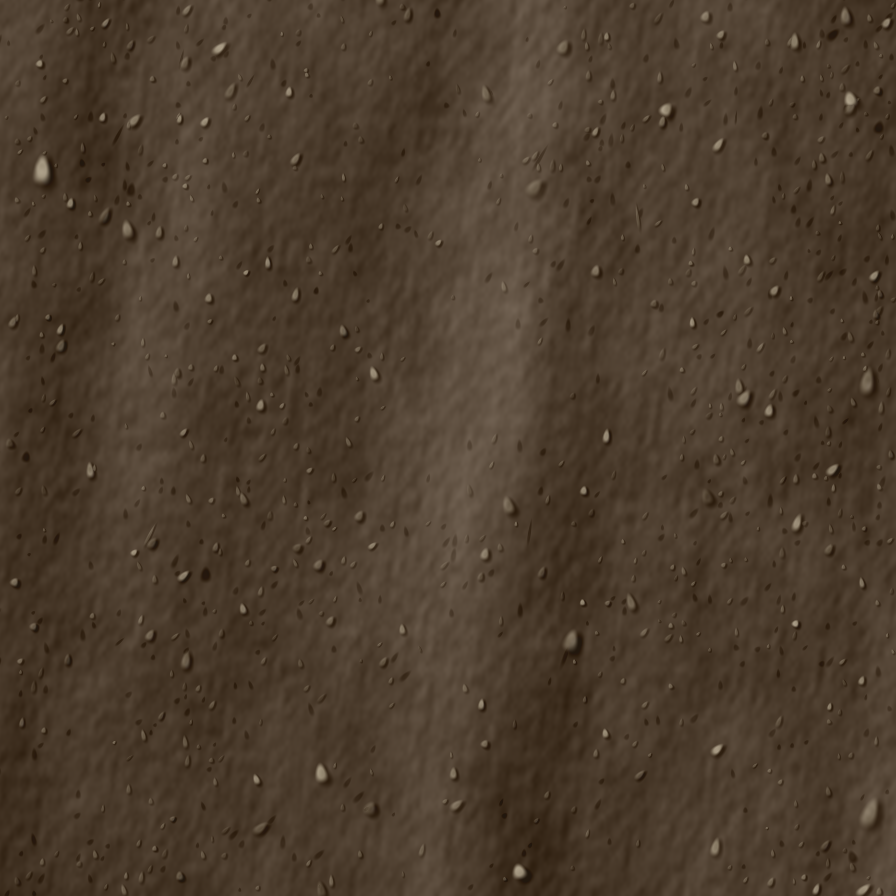
Write a three.js fragment shader that draws this texture.

```glsl
// Damp brown earth with soft slanted folds, fine grain and scattered pale pebbles.
#define SOIL vec3(0.303, 0.243, 0.183)
#define PEBBLE vec3(0.66, 0.61, 0.52)
#define SLANT 0.12
#define FOLD_DEPTH 0.10
#define RIDGE_DEPTH 0.042
#define MOTTLE 0.085
#define RELIEF 0.055
#define STREAKS 0.045
#define SHADOW 0.13

varying vec2 vUv;

float hash(vec2 p) {
  return fract(sin(dot(p, vec2(127.1, 311.7))) * 43758.5453);
}

float noise(vec2 p) {
  vec2 cell = floor(p);
  vec2 f = fract(p);
  f = f * f * (3.0 - 2.0 * f);
  float lower = mix(hash(cell), hash(cell + vec2(1.0, 0.0)), f.x);
  float upper = mix(hash(cell + vec2(0.0, 1.0)), hash(cell + vec2(1.0)), f.x);
  return mix(lower, upper, f.y);
}

float fbm(vec2 p) {
  float sum = 0.0;
  float weight = 0.5;
  for (int i = 0; i < 4; i++) {
    sum += weight * noise(p);
    p = p * 2.03 + 17.3;
    weight *= 0.55;
  }
  return sum / 1.01;
}

float bump(float x, float centre, float width) {
  float d = (x - centre) / width;
  return exp(-d * d);
}

vec2 turn(vec2 d, float angle) {
  float c = cos(angle);
  float s = sin(angle);
  return vec2(c * d.x - s * d.y, s * d.x + c * d.y);
}

// Teardrop blob: 1 inside, fading softly to 0 outside
float blob(vec2 q, vec2 radii) {
  q /= radii;
  q.x *= 1.0 + 0.3 * clamp(q.y, -1.5, 1.5);
  return 1.0 - smoothstep(0.45, 1.25, length(q));
}

// Scattered stones: x is the pale body, y the shade to the lower right
vec2 stones(vec2 p, float cells, float share, float size, float stretch, float pits) {
  vec2 homeCell = floor(p * cells);
  vec2 result = vec2(0.0);
  for (int j = -1; j <= 1; j++) {
    for (int i = -1; i <= 1; i++) {
      vec2 id = homeCell + vec2(float(i), float(j));
      vec2 key = id + cells * 1.37;
      vec2 centre = (id + 0.15 + 0.7 * vec2(hash(key), hash(key + 5.2))) / cells;
      float sides = smoothstep(0.0, 0.4, abs(centre.x - 0.52));
      float crowding = mix(0.5, 1.3, sides) * (0.3 + 1.4 * noise(centre * 9.0 + 3.0));
      float present = step(hash(key + 11.7), share * crowding);
      float angle = 0.25 + 1.3 * (hash(key + 23.1) - 0.5);
      float r = size * mix(0.55, 1.1, hash(key + 31.9));
      vec2 radii = r * vec2(0.75, mix(0.85, stretch, hash(key + 41.3)));
      vec2 d = p - centre;
      vec2 shadeShift = r * vec2(0.55, -0.45);
      float glow = mix(0.3, 1.0, hash(key + 53.7)) * step(pits, hash(key + 67.1));
      result.x = max(result.x, present * glow * blob(turn(d, angle), radii));
      result.y = max(result.y, present * blob(turn(d - shadeShift, angle), radii * 1.25));
    }
  }
  return result;
}

// Broad folds running up the slope, with one pale ridge between two hollows
float folds(vec2 p) {
  float tone = FOLD_DEPTH * (noise(vec2(p.x * 10.0, p.y * 1.6) + 4.0) - 0.5);
  tone += RIDGE_DEPTH * bump(p.x, 0.47, 0.045);
  tone -= RIDGE_DEPTH * bump(p.x, 0.575, 0.06);
  tone -= RIDGE_DEPTH * bump(p.x, 0.365, 0.04) * smoothstep(0.35, 0.85, p.y);
  return tone;
}

void main() {
  vec2 p = vUv;
  vec2 slope = vec2(p.x - SLANT * p.y, p.y);

  // Soil tone from large to small features
  float tone = folds(slope + 0.02 * (noise(p * 7.0) - 0.5));
  tone += MOTTLE * (fbm(slope * vec2(26.0, 17.0)) - 0.5);
  tone += STREAKS * (noise(slope * vec2(95.0, 11.0)) - 0.5) * mix(0.5, 1.0, p.x);
  vec2 grain = slope * vec2(125.0, 72.0);
  tone += RELIEF * (noise(grain) - noise(grain + vec2(-0.6, 0.5)));
  tone += 0.35 * RELIEF * (noise(slope * vec2(240.0, 170.0)) - 0.5);

  // Stones by size, then thin dark twigs
  vec2 large = stones(p, 13.0, 0.11, 0.0105, 1.8, 0.0);
  vec2 grit = stones(p, 32.0, 0.12, 0.0056, 1.7, 0.1);
  vec2 specks = stones(p, 74.0, 0.17, 0.0032, 2.1, 0.45);
  vec2 twigs = stones(p, 9.0, 0.07, 0.0026, 9.0, 0.8);
  float shade = max(max(large.y, grit.y), max(0.65 * specks.y, 0.7 * twigs.y));
  float pale = max(max(large.x, 0.9 * grit.x), max(0.5 * specks.x, 0.4 * twigs.x));

  vec3 soil = max(SOIL + tone - SHADOW * shade, vec3(0.13, 0.09, 0.05));
  vec3 stone = PEBBLE + 0.16 * (noise(p * 130.0) - 0.5);
  gl_FragColor = vec4(mix(soil, stone, pale), 1.0);
}
```
